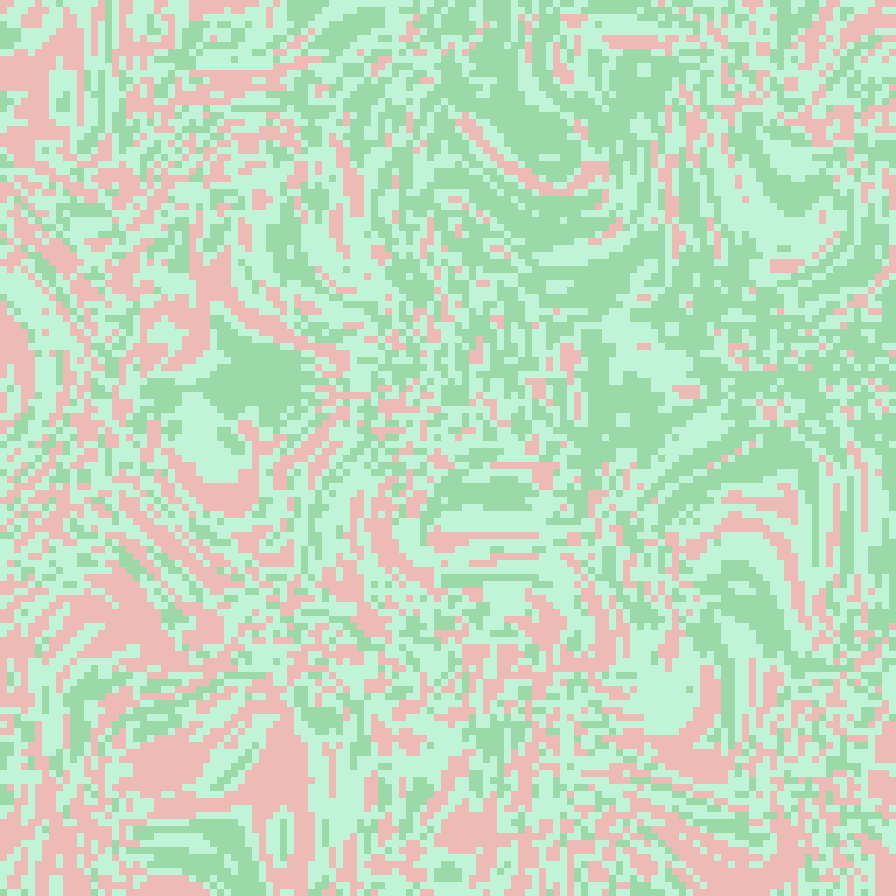
A Shadertoy shader for this texture:

```glsl
// Blocky three-tone camouflage: mint ground with green grains and curling pink veins.

const float TAU = 6.2831853;
const float CELLS = 128.0;
const int WAVE_COUNT = 9;

const vec3 MINT = vec3(0.75, 0.96, 0.84);
const vec3 GREEN = vec3(0.61, 0.85, 0.66);
const vec3 PINK = vec3(0.93, 0.73, 0.71);

// Layered sines in golden-angle directions, scaled to unit deviation.
float waves(vec2 p, float frequency, float seed) {
    float sum = 0.0;
    for (int i = 0; i < WAVE_COUNT; i++) {
        float n = float(i);
        float angle = n * 2.4 + seed * 1.3;
        float spread = mix(0.6, 1.4, fract(n * 0.618 + seed * 0.37));
        float phase = n * n * 1.7 + seed * 5.1;
        sum += sin(TAU * frequency * spread * dot(p, vec2(cos(angle), sin(angle))) + phase);
    }
    return sum * sqrt(2.0 / float(WAVE_COUNT));
}

// Bends space so that grains stretch into strands.
vec2 warp(vec2 p, float frequency, float amount, float seed) {
    return p + amount * vec2(waves(p, frequency, seed), waves(p, frequency, seed + 4.0));
}

// Soft ridge along the zero line of a wave field.
float ridge(float value, float width) {
    return exp(-value * value / (width * width));
}

// Low values are pink, high values are green.
float toneField(vec2 p) {
    vec2 q = warp(p, 3.2, 0.04, 1.0);

    float grain = 0.70 * waves(q, 24.0, 2.0)
                + 0.35 * waves(q, 41.0, 3.0)
                + 0.50 * waves(q, 9.5, 6.0);

    // Broad green arc around the upper right corner
    float arc = 1.1 * (ridge(length(p - vec2(1.0)) - 0.45, 0.25) - 0.31);

    // Pink veins, denser towards the bottom
    float veinStrength = mix(1.15, 0.4, p.y);
    float veins = veinStrength * (ridge(waves(q, 3.8, 9.0), 0.2) - 0.14);

    return grain + arc - veins;
}

vec3 toneColor(float tone) {
    return tone < -0.62 ? PINK : (tone > 0.56 ? GREEN : MINT);
}

vec3 blockColor(vec2 uv) {
    vec2 center = (floor(uv * CELLS) + 0.5) / CELLS;
    return toneColor(toneField(center));
}

void mainImage(out vec4 fragColor, in vec2 fragCoord) {
    float size = min(iResolution.x, iResolution.y);

    // Four samples per pixel smooth the block edges at any size
    vec3 color = vec3(0.0);
    for (int i = 0; i < 4; i++) {
        vec2 offset = vec2(float(i % 2), float(i / 2)) * 0.5 - 0.25;
        color += blockColor((fragCoord + offset) / size);
    }
    fragColor = vec4(color / 4.0, 1.0);
}
```
